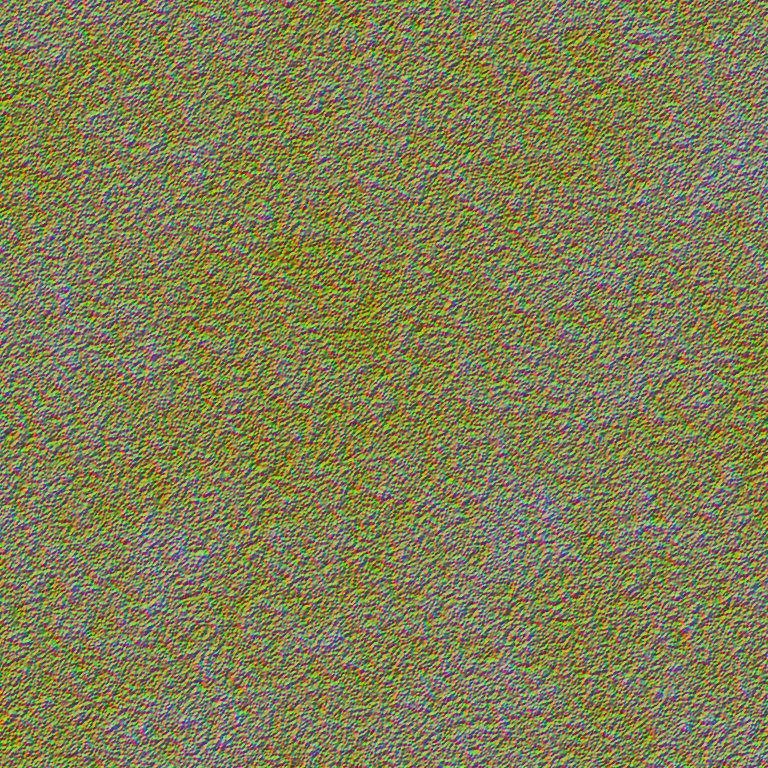
Reproduce this texture map procedurally as a WebGL 2 fragment shader.

```glsl
#version 300 es
precision highp float;
// Fine embossed grain: slopes of a bumpy height field in red and green, its height in blue.

uniform vec2 u_resolution;
out vec4 outColor;

const float GRAIN_CELLS = 320.0;      // finest bumps across the canvas
const float GRAIN_HEIGHT = 0.20;
const float GRAIN_GROWTH = 0.75;      // height of each coarser layer of bumps
const int GRAIN_OCTAVES = 3;
const vec2 GRAIN_STRETCH = vec2(0.9, 1.1); // cell density along and across the streaks
const float PATCH_CELLS = 4.5;        // broadest blue and olive patches
const float PATCH_HEIGHT = 0.09;
const float PATCH_FALLOFF = 0.72;
const int PATCH_OCTAVES = 5;
const float SLOPE_STEP = 1.0 / 512.0; // distance over which slopes are taken
const float SLOPE_GAIN = 3.75;
const float SLOPE_LIMIT = 0.43;       // steep slopes level off at this strength
const vec3 BASE_COLOR = vec3(0.505, 0.50, 0.335);

// Three random values in 0..1 for a cell and a layer
vec3 hashCell(ivec2 cell, int layer) {
    uvec3 v = uvec3(ivec3(cell, layer)) * 1664525u + 1013904223u;
    v.x += v.y * v.z;
    v.y += v.z * v.x;
    v.z += v.x * v.y;
    v ^= v >> 16u;
    v.x += v.y * v.z;
    v.y += v.z * v.x;
    v.z += v.x * v.y;
    return vec3(v >> 16u) / 65535.0;
}

// Cellular noise: one soft bump or dent at a random place in each cell
float cellNoise(vec2 p, int layer) {
    ivec2 home = ivec2(floor(p));
    float sum = 0.0;
    for (int y = -1; y <= 1; y++) {
        for (int x = -1; x <= 1; x++) {
            ivec2 cell = home + ivec2(x, y);
            vec3 rnd = hashCell(cell, layer);
            vec2 offset = p - vec2(cell) - rnd.xy;
            float bump = max(0.0, 1.0 - dot(offset, offset));
            sum += (2.0 * rnd.z - 1.0) * bump * bump * bump;
        }
    }
    return sum;
}

// Small-scale relief, drawn out a little along the rising diagonal
float grain(vec2 uv) {
    vec2 diagonal = vec2(uv.x + uv.y, uv.y - uv.x) * sqrt(0.5) * GRAIN_STRETCH;
    float sum = 0.0;
    float cells = GRAIN_CELLS;
    float height = GRAIN_HEIGHT;
    for (int i = 0; i < GRAIN_OCTAVES; i++) {
        sum += height * cellNoise(diagonal * cells, i);
        cells *= 0.5;
        height *= GRAIN_GROWTH;
    }
    return sum;
}

// Layered slow drift of the height
float patches(vec2 uv) {
    float sum = 0.0;
    float cells = PATCH_CELLS;
    float height = PATCH_HEIGHT;
    for (int i = 0; i < PATCH_OCTAVES; i++) {
        sum += height * cellNoise(uv * cells, 10 + i);
        cells *= 2.0;
        height *= PATCH_FALLOFF;
    }
    return sum;
}

// Levels off long slope vectors so that most grains are equally vivid
vec2 limitSlope(vec2 slope) {
    vec2 steepness = slope / SLOPE_LIMIT;
    return slope * inversesqrt(1.0 + dot(steepness, steepness));
}

void main() {
    vec2 uv = gl_FragCoord.xy / u_resolution;
    vec2 halfStep = vec2(0.5 * SLOPE_STEP, 0.0);

    // Slopes towards the right and downwards
    float left = grain(uv - halfStep.xy);
    float right = grain(uv + halfStep.xy);
    float above = grain(uv + halfStep.yx);
    float below = grain(uv - halfStep.yx);
    vec2 slope = limitSlope(SLOPE_GAIN * vec2(right - left, below - above));

    // Blue follows the height just up and to the left
    float height = 0.5 * (left + above) + patches(uv);
    outColor = vec4(clamp(BASE_COLOR + vec3(slope, height), 0.0, 1.0), 1.0);
}
```
